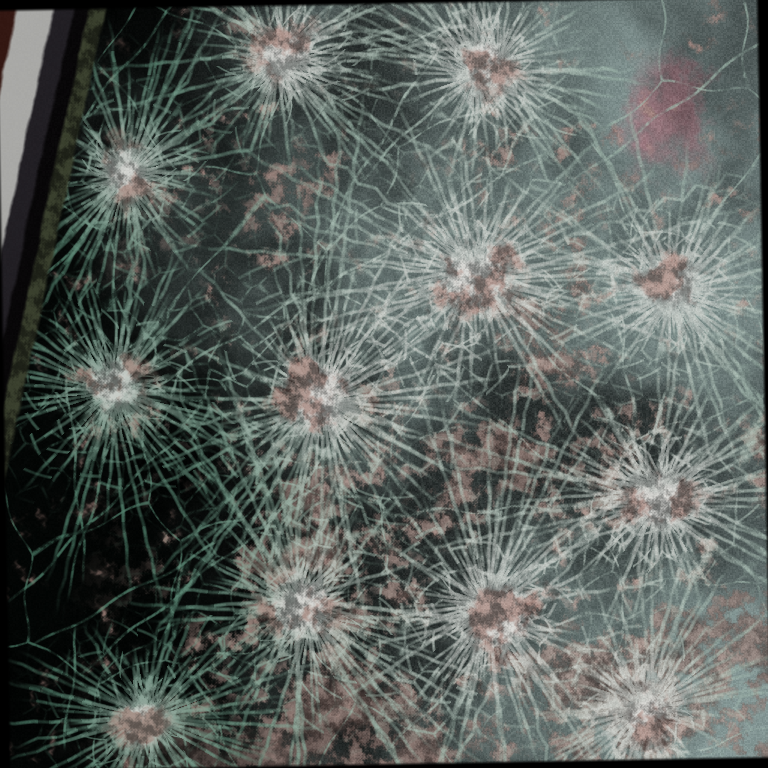
This texture is drawn by a WebGL 2 fragment shader. Its source:

```glsl
#version 300 es
precision highp float;
// Shattered window glass: star-shaped impacts over a dark-to-grey pane, with rust and a slanted frame.

#define IMPACTS 12
#define SCRATCHES 24
#define WIDTH 0.0029
#define REACH 0.44
#define RAYS 13.0
#define RING_GAP 0.04
#define WEB_SCALE 6.0
#define CHIP_SCALE 25.0
#define RUST 0.75
#define GRAIN 0.06

uniform vec2 u_resolution;
out vec4 fragColor;

const float TAU = 6.2831853;

float hash(vec2 p) {
  vec3 q = fract(p.xyx * vec3(0.1031, 0.1030, 0.0973));
  q += dot(q, q.yzx + 33.33);
  return fract((q.x + q.y) * q.z);
}

// Distance to the border between cells
float cellEdge(vec2 p) {
  vec2 home = floor(p), near = vec2(9.0);
  for (int i = 0; i < 9; i++) {
    vec2 id = home + vec2(i % 3 - 1, i / 3 - 1);
    float d = length(id + vec2(hash(id), hash(id + 57.3)) - p);
    near = d < near.x ? vec2(d, near.x) : vec2(near.x, min(near.y, d));
  }
  return near.y - near.x;
}

// Layered warped sines, 0 to 1
float cloud(vec2 p) {
  float sum = 0.0, gain = 0.5;
  for (int i = 0; i < 5; i++) {
    p = mat2(0.8, 0.6, -0.6, 0.8) * p * 1.9 + 1.7;
    sum += gain * sin(p.x + 1.4 * sin(p.y));
    gain *= 0.66;
  }
  return 0.5 + 0.42 * sum;
}

float stroke(float dist, float width) {
  return 1.0 - smoothstep(0.0, max(width, 1.4 / u_resolution.y), dist);
}

float below(float x, float limit) {
  return 1.0 - smoothstep(limit - 0.003, limit + 0.003, x);
}

// Straight, kinked rays and broken rings around one impact
float star(vec2 d, float reach, float seed) {
  float sum = 0.0, r, turn;
  for (float layer = 0.0; layer < 4.0; layer++) {
    vec2 e = d + 0.035 * (vec2(hash(vec2(seed, layer)), hash(vec2(layer, seed + 9.0))) - 0.5);
    r = length(e);
    turn = atan(e.y, e.x) / TAU + 0.5;
    float count = RAYS + 15.0 * layer, id = floor(turn * count);
    float h = hash(vec2(id, seed * 7.0 + layer * 31.0)), h2 = fract(h * 17.0);
    float kink = abs(fract(r * (9.0 + 14.0 * h2) + h * 5.0) - 0.5);
    float gap = abs(fract(turn * count) - 0.15 - 0.6 * h - 0.18 * kink) * TAU * r / count;
    float len = reach * (0.2 + 0.9 * h2 * h2) * (0.85 + 0.3 * sin(turn * TAU * 2.0 + seed * 2.0));
    float dash = hash(vec2(floor(r * 70.0 + h * 9.0), id + seed));
    sum += stroke(gap, WIDTH * (0.75 + 0.6 * h2)) * smoothstep(len, len * 0.6, r) * (0.35 + 0.9 * dash);
  }
  float sector = turn * RAYS * 2.0, id = floor(sector);
  float ring = r / RING_GAP + (hash(vec2(id, seed)) - 0.5) * (0.5 + 1.6 * fract(sector)) + seed * 0.3;
  float kept = step(0.6, hash(vec2(id + 11.0, floor(ring) + seed * 5.0)));
  kept *= smoothstep(reach * 0.65, reach * 0.3, r);
  return sum + 0.9 * kept * stroke(abs(fract(ring) - 0.5) * RING_GAP, WIDTH * 1.2);
}

void main() {
  vec2 p = gl_FragCoord.xy / u_resolution;
  float broad = cloud(p * 2.3 + 4.0) - 0.5, fine = cloud(p * 24.0);
  float grit = smoothstep(0.2, 0.8, cloud(p * 62.0 + 3.0));

  // Pane: black at the left, grey-green at the right, with darker patches
  float light = smoothstep(0.12, 0.62, p.x + 0.3 * broad + 0.06 * p.y);
  vec3 color = mix(vec3(0.008, 0.015, 0.012), vec3(0.28, 0.32, 0.315), light);
  color *= 0.55 + 0.75 * smoothstep(0.15, 0.75, cloud(p * 3.4 + 1.0));
  color += vec3(0.15, 0.17, 0.17) * smoothstep(0.7, 1.0, p.x + 0.3 * broad);

  // Pink cloth behind the glass
  vec2 cloth = p - vec2(0.87, 0.95) + 0.06 * (fine - 0.5);
  float fold = smoothstep(0.03, -0.02, abs(cloth.x) + 0.25 * cloth.y - 0.01);
  fold *= smoothstep(-0.2, -0.12, cloth.y) * smoothstep(0.01, -0.06, cloth.y);
  color = mix(color, vec3(0.62, 0.42, 0.46) * (0.7 + 0.5 * fine), 0.7 * fold);

  // Impacts: cracks, powdered glass and stained cores
  float cracks = 0.0, powder = 0.0, core = 0.0;
  for (int i = 0; i < IMPACTS; i++) {
    vec2 center = fract(vec2(0.34, 0.93) + float(i) * vec2(0.7549, 0.5698));
    center.x = 0.06 + 0.92 * center.x;
    float reach = REACH - 0.38 * length(center - vec2(0.52, 0.45));
    vec2 d = p - center;
    float r2 = dot(d, d) / (reach * reach);
    cracks += star(d, reach, float(i) + 1.0);
    powder += exp(-r2 * 8.0);
    core += exp(-r2 * 55.0);
  }
  powder = min(powder, 1.0);
  core = smoothstep(0.2, 0.75, core + 0.9 * (fine - 0.5));

  // Web across the pane and chips near the impacts
  vec2 bent = p + 0.004 * sin(p.yx * 63.0);
  float web = stroke(cellEdge(bent * WEB_SCALE) / WEB_SCALE, WIDTH * 1.5);
  float chips = stroke(cellEdge(bent * CHIP_SCALE) / CHIP_SCALE, WIDTH * 1.7);
  cracks += (0.7 * web + 1.1 * chips * powder) * (0.25 + grit);

  // Long straight scratches rising to the right
  for (float k = 0.0; k < float(SCRATCHES); k++) {
    float angle = 0.5 + 1.2 * hash(vec2(k, 3.0)), len = 0.08 + 0.2 * hash(vec2(k, 40.0));
    vec2 along = vec2(cos(angle), sin(angle));
    vec2 d = p - vec2(hash(vec2(k, 8.0)), hash(vec2(k, 21.0)));
    float t = dot(d, along), off = dot(d, vec2(-along.y, along.x)) + 0.003 * sin(t * 50.0 + k);
    cracks += 0.9 * stroke(abs(off), WIDTH) * smoothstep(len, len * 0.6, abs(t)) * (0.3 + grit);
  }

  // Speckled rust, mostly low on the pane and around the cores
  float rust = cloud(p * 7.0 + 9.0) + 0.5 * fine + 0.35 * grit + 0.5 * (0.32 - p.y) + 0.2 * core;
  rust = smoothstep(0.87, 1.27, rust) * smoothstep(0.05, 0.4, p.x + 0.5 * core);
  color = mix(color, mix(vec3(0.20, 0.15, 0.14), vec3(0.68, 0.57, 0.54), 0.5 * (fine + grit)), RUST * rust);

  // Powder and cracks, green where the pane is dark
  color += vec3(0.20, 0.22, 0.21) * powder * fine * grit * (0.3 + 0.7 * light);
  float glint = 1.0 - exp(-1.5 * cracks);
  float pale = clamp(0.55 * light + 0.6 * glint * powder + 0.1, 0.0, 1.0);
  color = mix(color, mix(vec3(0.28, 0.52, 0.42), vec3(0.80, 0.82, 0.80), pale), glint * (0.63 + 0.27 * grit));
  vec3 crushed = mix(vec3(0.80, 0.79, 0.78), vec3(0.60, 0.46, 0.43), smoothstep(0.4, 0.65, fine));
  color = mix(color, crushed * (0.5 + 0.6 * grit), 0.65 * core);

  // Slanted frame along the left side
  float side = p.x - 0.14 + 0.215 * (1.0 - p.y) + 0.004 * (fine - 0.5);
  color = mix(color, vec3(0.19, 0.21, 0.15) * (0.6 + 0.6 * grit), below(side, 0.0));
  color = mix(color, vec3(0.03, 0.025, 0.03), below(side, -0.022));
  color = mix(color, vec3(0.13, 0.12, 0.14), below(side, -0.042));
  color = mix(color, vec3(0.66, 0.66, 0.65), below(side, -0.068));
  color = mix(color, vec3(0.20, 0.09, 0.07), below(side, -0.115));

  // Grain and the tilted dark border
  color += GRAIN * (hash(floor(p * 512.0)) - 0.5) * (0.2 + light);
  vec2 q = abs(p - 0.5 + 0.018 * vec2(p.y - 0.5, 0.5 - p.x));
  color *= below(max(q.x, q.y), 0.495);
  fragColor = vec4(clamp(color, 0.0, 1.0), 1.0);
}
```
